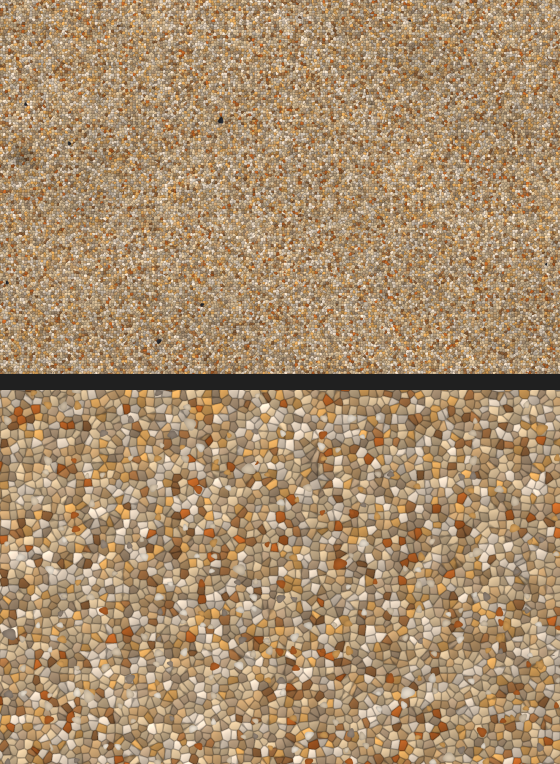
Top, the full canvas; bottom, a detail of the centre.
A Shadertoy shader for this texture:

```glsl
const int SAMPLES = 3;
const float GRAINS_PER_HEIGHT = 138.0;

const vec3 SAND = vec3(0.72, 0.63, 0.50);
const vec3 PALE = vec3(0.77, 0.71, 0.64);
const vec3 TAN = vec3(0.66, 0.53, 0.37);
const vec3 TAUPE = vec3(0.60, 0.51, 0.41);
const vec3 GOLD = vec3(0.75, 0.56, 0.31);
const vec3 BROWN = vec3(0.53, 0.36, 0.21);
const vec3 RUST = vec3(0.64, 0.34, 0.13);
const vec3 QUARTZ = vec3(0.84, 0.80, 0.74);
const vec3 SLATE = vec3(0.14, 0.15, 0.17);

vec3 hash3(vec2 cell, float seed) {
    uvec3 v = uvec3(ivec3(vec3(cell, seed)) + 4096);
    v = v * 1664525u + 1013904223u;
    v.x += v.y * v.z; v.y += v.z * v.x; v.z += v.x * v.y;
    v ^= v >> 16u;
    v.x += v.y * v.z; v.y += v.z * v.x; v.z += v.x * v.y;
    return vec3(v >> 8u) / 16777216.0;
}

float cornerSlope(vec2 cell, vec2 offset, float seed) {
    float angle = 6.2832 * hash3(cell, seed).x;
    return dot(vec2(cos(angle), sin(angle)), offset);
}

float gradientNoise(vec2 p, float seed) {
    vec2 i = floor(p), f = fract(p);
    vec2 w = f * f * f * (f * (f * 6.0 - 15.0) + 10.0);
    vec2 e = vec2(1.0, 0.0);
    float low = mix(cornerSlope(i, f, seed), cornerSlope(i + e, f - e, seed), w.x);
    float high = mix(cornerSlope(i + e.yx, f - e.yx, seed), cornerSlope(i + 1.0, f - 1.0, seed), w.x);
    return mix(low, high, w.y);
}

float fbm(vec2 p, float seed) {
    float sum = 0.0, gain = 1.0;
    for (int i = 0; i < 4; i++) {
        sum += gain * gradientNoise(p, seed + float(i));
        p *= 2.1;
        gain *= 0.5;
    }
    return sum;
}

// Picks a mineral by its share of the sand
vec3 mineral(float pick) {
    if (pick < 0.30) return SAND;
    if (pick < 0.49) return PALE;
    if (pick < 0.67) return TAN;
    if (pick < 0.82) return TAUPE;
    if (pick < 0.91) return GOLD;
    return pick < 0.975 ? BROWN : RUST;
}

// Packed Voronoi grains with shaded crevices
vec3 packedGrains(vec2 p, float seed) {
    vec2 cell = floor(p), nearestCell = cell, toNearest = vec2(0.0);
    float nearest = 9.0, second = 9.0;
    for (int y = -1; y <= 1; y++)
    for (int x = -1; x <= 1; x++) {
        vec2 c = cell + vec2(x, y);
        vec2 d = c + 0.1 + 0.8 * hash3(c, seed).xy - p;
        float dist = length(d);
        if (dist < nearest) {
            second = nearest;
            nearest = dist;
            nearestCell = c;
            toNearest = d;
        } else {
            second = min(second, dist);
        }
    }
    vec3 h = hash3(nearestCell, seed + 1.0);
    float crevice = mix(0.70, 1.07, smoothstep(0.0, 0.26, second - nearest));
    float light = 1.0 - 0.16 * dot(toNearest, vec2(-0.5, 0.85));
    float tone = mix(0.84, 1.17, h.y);
    return mineral(h.x) * crevice * light * tone;
}

// One rounded stone per cell: xy is the offset over radius, z the coverage, w a random pick
vec4 scatteredStone(vec2 p, float chance, vec2 radii, float blur, float seed) {
    vec2 cell = floor(p);
    vec3 place = hash3(cell, seed), look = hash3(cell, seed + 1.0);
    float radius = mix(radii.x, radii.y, look.x * look.x);
    vec2 d = fract(p) - mix(vec2(radius), vec2(1.0 - radius), place.xy);
    float angle = 6.2832 * look.y;
    d = mat2(cos(angle), sin(angle), -sin(angle), cos(angle)) * d;
    d.y *= 1.3;
    float bend = 1.0 - 0.12 * (1.0 + sin(3.0 * atan(d.y, d.x + 1e-5) + angle));
    float cover = smoothstep(blur, -blur, length(d) - radius * bend);
    return vec4(d / radius, cover * step(place.z, chance), look.z);
}

vec3 stoneColor(float pick) {
    if (pick < 0.32) return mix(SAND, QUARTZ, 0.5);
    if (pick < 0.54) return QUARTZ;
    if (pick < 0.74) return GOLD;
    if (pick < 0.87) return RUST;
    return TAUPE * vec3(0.88, 0.93, 1.03);
}

vec3 addStones(vec3 base, vec2 uv, float scale, float chance, vec2 radii, float blur, float seed) {
    vec4 s = scatteredStone(uv * scale, chance, radii, blur * scale, seed);
    float dome = 1.06 - 0.22 * dot(s.xy, s.xy);
    return mix(base, stoneColor(s.w) * dome, s.z);
}

vec3 sand(vec2 uv, float blur) {
    // Coarser grit gathers right of centre, low down
    float patches = fbm(uv * 4.0, 20.0);
    float coarse = smoothstep(0.75, 0.1, length((uv - vec2(0.95, 0.25)) * vec2(0.9, 1.1)) + 0.25 * patches);
    vec3 color = packedGrains(uv * GRAINS_PER_HEIGHT, 1.0);
    color = addStones(color, uv, 82.0, 0.07 + 0.22 * coarse, vec2(0.24, 0.42), blur, 5.0);
    color = addStones(color, uv, 34.0, 0.03 + 0.10 * coarse, vec2(0.15, 0.25), blur, 9.0);

    // Gentle relief and shadowed hollows toward the left
    float relief = fbm(uv * vec2(2.2, 3.6) + 3.0, 30.0);
    float hollow = smoothstep(0.42, 0.75, fbm(uv * vec2(5.0, 8.0), 40.0)) * smoothstep(0.7, 0.1, uv.x);
    color *= 1.0 + 0.07 * relief - 0.28 * hollow;
    color *= 1.0 + 0.10 * gradientNoise(uv * 55.0, 50.0);

    // Rare dark pebbles
    vec4 pebble = scatteredStone(uv * 9.0, 0.06, vec2(0.035, 0.09), blur * 9.0, 60.0);
    return mix(color, SLATE * (1.0 + 0.4 * pebble.y), pebble.z);
}

void mainImage(out vec4 fragColor, in vec2 fragCoord) {
    vec3 total = vec3(0.0);
    for (int y = 0; y < SAMPLES; y++)
    for (int x = 0; x < SAMPLES; x++) {
        vec2 jitter = (vec2(x, y) + 0.5) / float(SAMPLES) - 0.5;
        total += sand((fragCoord + jitter) / iResolution.y, 0.4 / iResolution.y);
    }
    fragColor = vec4(total / float(SAMPLES * SAMPLES), 1.0);
}
```
